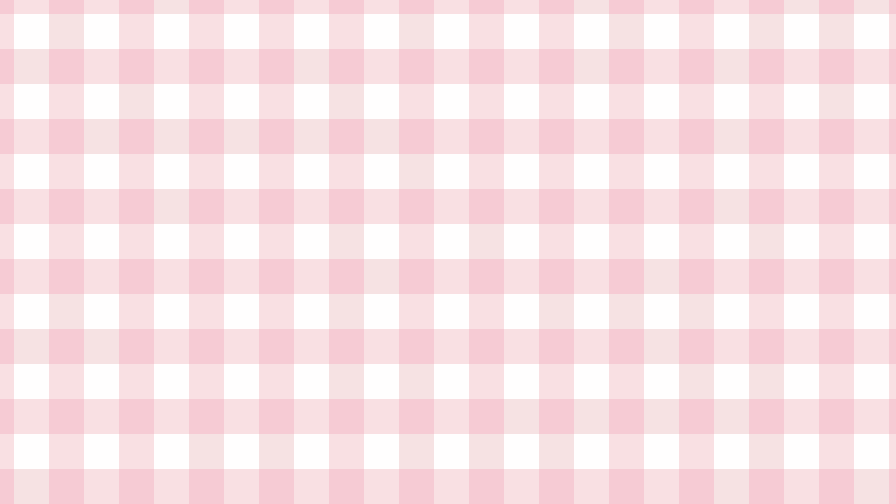
Write a WebGL 2 fragment shader that draws this pattern.

```glsl
#version 300 es
precision highp float;
// Pink gingham: two sets of equal stripes, upright and level, cross on white.
// Each set is a smoothed periodic band; where both overlap the pink is deeper,
// and single-layer squares vary faintly in tint through a hash.

uniform vec2 u_resolution;
out vec4 fragColor;

float hash(vec2 cell) {
    return fract(sin(dot(cell, vec2(127.1, 311.7))) * 43758.5);
}

void main() {
    // One unit is one repeat: 7.2 down and, at 16:9, 12.8 across.
    float repeatsDown = 7.2;
    vec2 cloth = gl_FragCoord.xy / u_resolution.y * repeatsDown - vec2(0.7, 0.0);
    float pixel = repeatsDown / u_resolution.y;

    // Stripe coverage: the first half of every repeat, along each axis.
    vec2 fromCentre = abs(fract(cloth + 0.25) - 0.5);
    vec2 stripe = clamp((0.25 - fromCentre) / pixel + 0.5, 0.0, 1.0);

    // Faint change of tint between the half-tone squares.
    float greyer = step(0.73, hash(floor(cloth * 2.0)));
    vec3 white = vec3(1.0, 0.995, 0.995);
    vec3 palePink = mix(vec3(0.976, 0.88, 0.89), vec3(0.965, 0.887, 0.892), greyer);
    vec3 deepPink = vec3(0.963, 0.795, 0.83);

    // Layer the level stripes over the upright ones.
    vec3 gap = mix(white, palePink, stripe.x);
    vec3 band = mix(palePink, deepPink, stripe.x);
    fragColor = vec4(mix(gap, band, stripe.y), 1.0);
}
```
